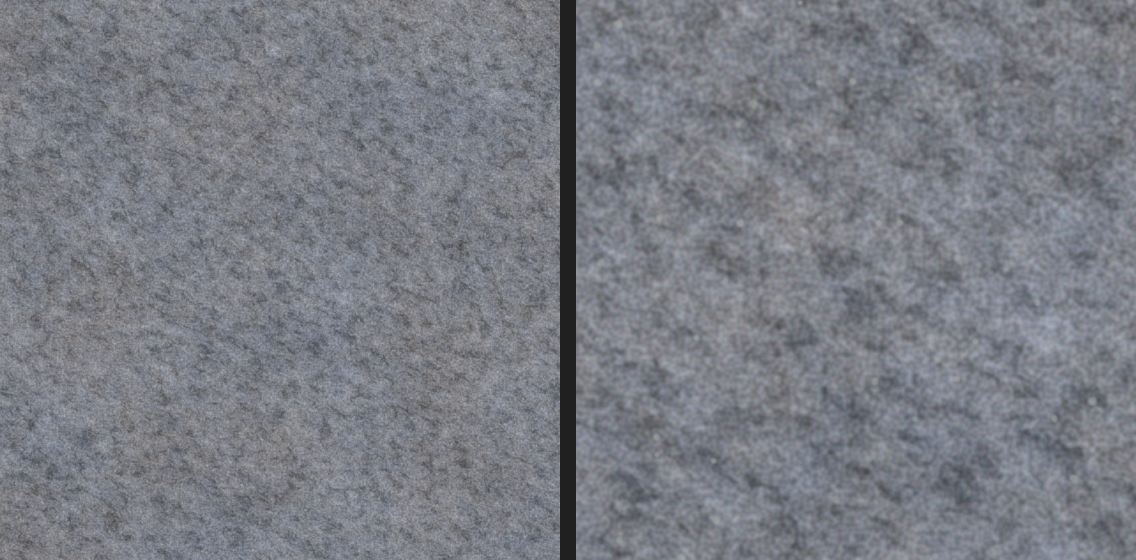
Left, the full canvas; right, a detail of the centre.
Give the GLSL for this texture, as a Shadertoy shader.

```glsl
// Blue-grey felted stone: soft clouds, diagonal dark mottling and a fine grain.
// Every layer is gradient noise; mottling is stretched along a falling diagonal,
// then tinted between warm grey and blue and sprinkled with a few pale flecks.

vec2 hash2(vec2 cell) {
    vec3 h = fract(cell.xyx * vec3(0.1031, 0.1030, 0.0973));
    h += dot(h, h.yzx + 33.33);
    return fract((h.xx + h.yz) * h.zy);
}

float cornerSlope(vec2 cell, vec2 offset) {
    float angle = 6.2832 * hash2(cell).x;
    return dot(vec2(cos(angle), sin(angle)), offset);
}

float gradientNoise(vec2 p) {
    vec2 cell = floor(p), f = fract(p);
    vec2 w = f * f * f * (f * (f * 6.0 - 15.0) + 10.0);
    vec2 e = vec2(1.0, 0.0);
    float low = mix(cornerSlope(cell, f), cornerSlope(cell + e, f - e), w.x);
    float high = mix(cornerSlope(cell + e.yx, f - e.yx), cornerSlope(cell + 1.0, f - 1.0), w.x);
    return mix(low, high, w.y);
}

// Clumps of fibre at several sizes, with slightly ragged outlines
float mottling(vec2 p) {
    p += 0.007 * vec2(gradientNoise(p * 55.0 + 11.3), gradientNoise(p * 55.0 + 87.1));
    float sum = 0.0;
    float frequency = 24.0;
    for (int i = 0; i < 4; i++) {
        float weight = i == 0 ? 0.55 : 1.0 - 0.12 * float(i);
        sum += weight * gradientNoise(p * frequency + 31.7 * float(i));
        frequency *= 1.9;
    }
    return sum;
}

// Sparse round specks, at most one per grid cell
float flecks(vec2 uv) {
    vec2 p = uv * 85.0;
    vec2 cell = floor(p);
    vec2 centre = 0.3 + 0.4 * hash2(cell + 19.0);
    vec2 chance = hash2(cell + 151.0);
    float radius = mix(0.10, 0.24, chance.y);
    float disc = 1.0 - smoothstep(radius * 0.4, radius + 0.08, length(fract(p) - centre));
    return disc * step(0.93, chance.x);
}

void mainImage(out vec4 fragColor, in vec2 fragCoord) {
    vec2 uv = fragCoord / iResolution.y;
    vec2 slanted = vec2(dot(uv, vec2(0.87, -0.5)) * 0.8, dot(uv, vec2(0.5, 0.87)) * 1.2) + 3.0;

    // Brightness layers, from broad to fine
    float clouds = gradientNoise(uv * 4.0 + 5.2) + 0.8 * gradientNoise(uv * 10.0 + 40.6);
    float clumps = mottling(slanted);
    float grain = gradientNoise(uv * 187.0 + 7.4) + 1.1 * gradientNoise(uv * 317.0 + 63.9);
    float tone = 0.497 + 0.045 * clouds + 0.098 * clumps + 0.085 * grain;
    tone -= 0.035 * smoothstep(0.1, 0.65, -clumps);

    // Drifting tint and faint coloured fibres
    vec3 color = tone * vec3(0.982, 1.0, 1.058);
    float blueness = gradientNoise(uv * 5.0 + 71.5) + 0.9 * gradientNoise(slanted * 33.0 + 9.8);
    color += blueness * vec3(-0.020, -0.002, 0.022);
    vec3 fibres = vec3(gradientNoise(uv * 233.0 + 21.1),
                       gradientNoise(uv * 241.0 + 95.3),
                       gradientNoise(uv * 227.0 + 133.7));
    color += 0.028 * fibres;

    // Pale flecks
    color = mix(color, vec3(0.67, 0.69, 0.67), 0.5 * flecks(uv));

    fragColor = vec4(color, 1.0);
}
```
